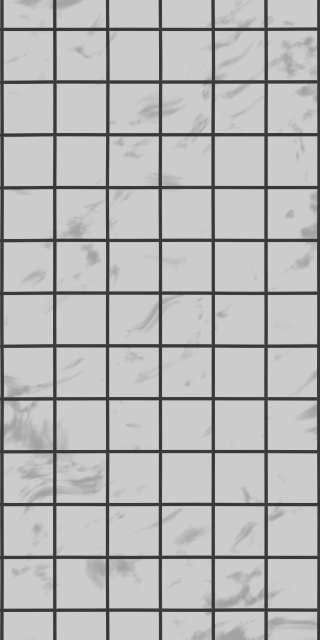
A Shadertoy shader for this texture:

```glsl
// Pale square tiles, six across and about twelve down, with dark grout lines.
// The grid comes from distances to repeated lines; faint streaky smudges come
// from warped value noise, gathered into patches by a second, broader noise.

#define TILE_SIZE 0.165
#define GRID_ORIGIN vec2(0.0065, 0.0935)
#define GROUT_WIDTH 0.0104
#define GROUT_WOBBLE 0.0016
#define TILE_COLOR vec3(0.80)
#define GROUT_COLOR vec3(0.225)
#define SMUDGE_DEPTH 0.16
#define SMUDGE_START 0.61
#define SMUDGE_FULL 0.96
#define PATCH_STRENGTH 0.65
#define STREAK_SCALE vec2(14.0, 27.0)
#define STREAK_ANGLE 0.45

// Integer hash of a lattice point, from 0 to 1
float hash(vec2 cell) {
    uvec2 k = uvec2(ivec2(cell) + 4096);
    uint h = k.x * 1597u + k.y * 51749u;
    h = (h ^ (h >> 15)) * 73244475u;
    h = (h ^ (h >> 13)) * 26699u;
    h ^= h >> 16;
    return float(h & 65535u) / 65535.0;
}

// Smoothly interpolated value noise
float valueNoise(vec2 p) {
    vec2 cell = floor(p);
    vec2 f = fract(p);
    f = f * f * (3.0 - 2.0 * f);
    float low = mix(hash(cell), hash(cell + vec2(1, 0)), f.x);
    float high = mix(hash(cell + vec2(0, 1)), hash(cell + vec2(1, 1)), f.x);
    return mix(low, high, f.y);
}

// Four octaves of noise, turned between octaves to hide the lattice
float fbm(vec2 p) {
    float sum = 0.0;
    float weight = 0.5;
    for (int i = 0; i < 4; i++) {
        sum += weight * valueNoise(p);
        p = mat2(1.6, 1.2, -1.2, 1.6) * p + 17.3;
        weight *= 0.5;
    }
    return sum / 0.9375;
}

// Amount of smudge: bent, slanted streaks inside broad patches
float smudge(vec2 p) {
    float c = cos(STREAK_ANGLE);
    float s = sin(STREAK_ANGLE);
    vec2 bend = vec2(valueNoise(p * 7.0 + 31.0), valueNoise(p * 7.0 + 67.0));
    vec2 streak = mat2(c, -s, s, c) * p * STREAK_SCALE + 2.5 * bend;
    float broad = 0.7 * valueNoise(p * 4.0 + 9.0) + 0.3 * valueNoise(p * 9.0 + 43.0);
    float sideBias = 0.10 * (abs(p.x - 0.55) - 0.25);
    float level = fbm(streak) + PATCH_STRENGTH * (broad - 0.5) + sideBias;
    return smoothstep(SMUDGE_START, SMUDGE_FULL, level);
}

// Coverage of the grout lines, slightly uneven along their length
float grout(vec2 p, float pixel) {
    vec2 wobble = vec2(valueNoise(p.yx * vec2(5.0, 3.0)),
                       valueNoise(p * vec2(5.0, 3.0) + 23.0)) - 0.5;
    vec2 g = (p - GRID_ORIGIN + GROUT_WOBBLE * wobble) / TILE_SIZE;
    vec2 toLine = abs(fract(g + 0.5) - 0.5) * TILE_SIZE;
    float edge = min(toLine.x, toLine.y) - 0.5 * GROUT_WIDTH;
    float soft = max(0.6 * pixel, 0.0012);
    return 1.0 - smoothstep(-soft, soft, edge);
}

void mainImage(out vec4 fragColor, in vec2 fragCoord) {
    vec2 p = fragCoord / iResolution.x;

    // Tile face with smudges
    vec3 face = TILE_COLOR - SMUDGE_DEPTH * smudge(p);

    // Grout with a faint mottling
    vec3 line = GROUT_COLOR + 0.04 * (fbm(p * 22.0 + 5.0) - 0.5);

    fragColor = vec4(mix(face, line, grout(p, 1.0 / iResolution.x)), 1.0);
}
```
